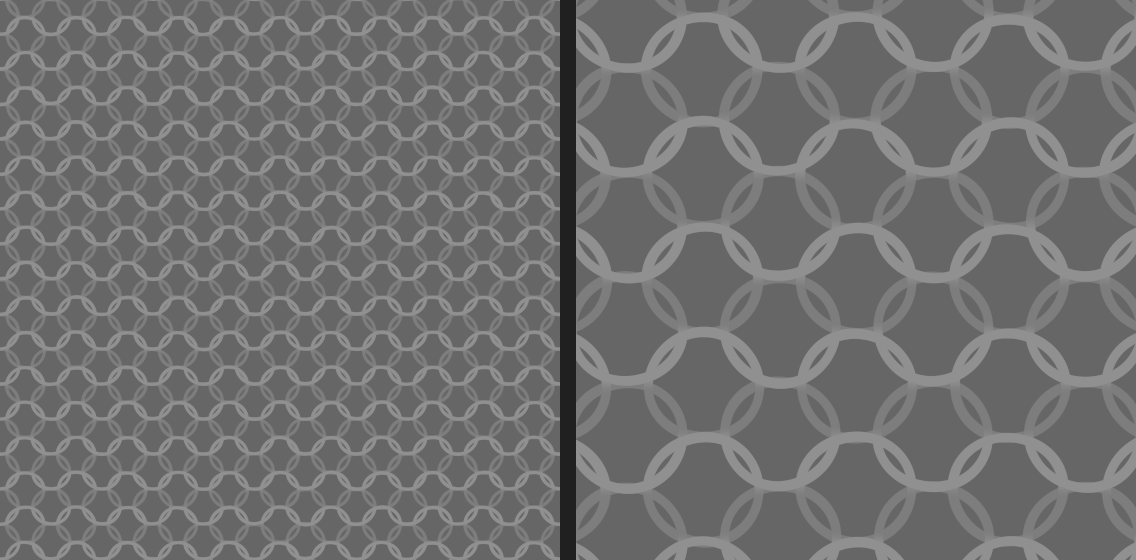
Left, the full canvas; right, a detail of the centre.
A Shadertoy shader for this pattern:

```glsl
// Chain-mail weave: staggered grey rings whose lit arcs join into rows of waves.

#define GRID vec2(11.0, 16.0)         // repeats across and down
#define RING_RADIUS vec2(0.53, 0.5)   // in row heights
#define LINE_WIDTH 0.092              // in row heights
#define STAGGER vec2(0.5, 0.473)      // offset between the two ring sets, in cells
#define JITTER 0.012                  // placement and size variation
#define WOBBLE 0.011                  // hand-drawn unevenness of the outline
#define GROUND vec3(0.40)
#define DIM_LINE vec3(0.49)
#define LIT_LINE vec3(0.565)

// Three random values per ring
vec3 hash3(vec2 p) {
    vec3 q = fract(vec3(p.xyx) * vec3(0.1031, 0.1030, 0.0973));
    q += dot(q, q.yxz + 33.33);
    return fract((q.xxy + q.yzz) * q.zyx);
}

// Approximate signed distance to an ellipse outline
float ellipseDistance(vec2 p, vec2 radius) {
    float k = length(p / radius);
    float slope = length(p / (radius * radius));
    return k * (k - 1.0) / max(slope, 1e-4);
}

// Coverage of one set of rings: x = dim arcs, y = lit arcs.
// litSide is +1 for lit upper halves, -1 for lit lower halves.
vec2 ringSet(vec2 cell, vec2 origin, float litSide, float aa) {
    vec2 toRows = vec2(GRID.y / GRID.x, 1.0);
    vec2 nearest = floor(cell - origin + 0.5);
    vec2 cover = vec2(0.0);
    for (int j = -1; j <= 1; j++) {
        vec2 id = nearest + vec2(0.0, float(j));
        vec3 rnd = hash3(mod(id, GRID) + 19.0 * (litSide + 2.0));
        vec2 q = (cell - origin - id) * toRows;
        q -= (rnd.xy - 0.5) * 2.0 * JITTER;

        // Uneven outline and stroke
        float angle = atan(q.y, q.x);
        float wave = sin(3.0 * angle + 6.2832 * rnd.z);
        vec2 radius = RING_RADIUS * (1.0 + WOBBLE * wave + JITTER * (rnd.z - 0.5));
        float width = LINE_WIDTH * (1.0 + 0.08 * sin(2.0 * angle + 6.2832 * rnd.x));

        float d = abs(ellipseDistance(q, radius)) - 0.5 * width;
        float line = 1.0 - smoothstep(-aa, aa, d);
        float lit = smoothstep(-0.08, 0.08, q.y * litSide);
        cover = max(cover, vec2(line, line * lit));
    }
    return cover;
}

void mainImage(out vec4 fragColor, in vec2 fragCoord) {
    vec2 cell = fragCoord / iResolution.xy * GRID;
    float aa = 0.75 * GRID.y / iResolution.y;

    // Two interlocking ring sets
    vec2 upper = ringSet(cell, vec2(0.5, 0.0), 1.0, aa);
    vec2 lower = ringSet(cell, vec2(0.5, 0.0) + vec2(-1.0, 1.0) * STAGGER + vec2(0.0, 0.054), -1.0, aa);
    vec2 cover = max(upper, lower);

    // Dim arcs lie beneath the lit waves
    vec3 color = mix(GROUND, DIM_LINE, cover.x);
    color = mix(color, LIT_LINE, cover.y);
    fragColor = vec4(color, 1.0);
}
```
